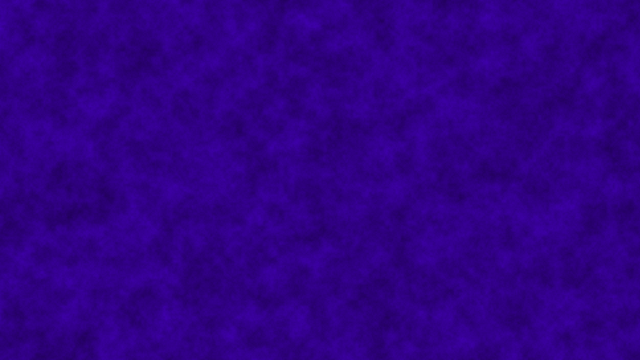
Reproduce this texture procedurally as a Shadertoy shader.

```glsl
#define CELLS_PER_HEIGHT 17.0
#define OCTAVES 5
#define GAIN 0.76
#define LACUNARITY 2.0
#define CONTRAST 0.41
#define MEAN_BLUE 0.525
#define RED_PER_BLUE 0.363

// Integer lattice hash, 0 to 1
float hash(ivec2 cell) {
    uvec2 q = uvec2(cell) * uvec2(1597u, 3812u) + 7919u;
    uint h = q.x * 747796u ^ (q.y * 28913u + (q.x << 7));
    h = (h ^ (h >> 15)) * 73244475u;
    h = (h ^ (h >> 16)) * 73244475u;
    h ^= h >> 16;
    return float(h & 65535u) / 65535.0;
}

// Smoothly interpolated value noise
float valueNoise(vec2 p) {
    ivec2 cell = ivec2(floor(p));
    vec2 f = fract(p);
    vec2 s = f * f * (3.0 - 2.0 * f);
    float bottom = mix(hash(cell), hash(cell + ivec2(1, 0)), s.x);
    float top = mix(hash(cell + ivec2(0, 1)), hash(cell + ivec2(1, 1)), s.x);
    return mix(bottom, top, s.y);
}

// Layered noise, centred on zero
float cloud(vec2 p) {
    float sum = 0.0, total = 0.0, amplitude = 1.0;
    for (int i = 0; i < OCTAVES; i++) {
        sum += amplitude * (valueNoise(p) - 0.5);
        total += amplitude;
        amplitude *= GAIN;
        p = p * LACUNARITY + vec2(17.3, 9.7);
    }
    return sum / total;
}

void mainImage(out vec4 fragColor, in vec2 fragCoord) {
    vec2 uv = fragCoord / iResolution.y;
    float blue = MEAN_BLUE + CONTRAST * cloud(uv * CELLS_PER_HEIGHT + 3.0);

    // Indigo: red follows blue, no green
    fragColor = vec4(RED_PER_BLUE * blue, 0.0, blue, 1.0);
}
```
